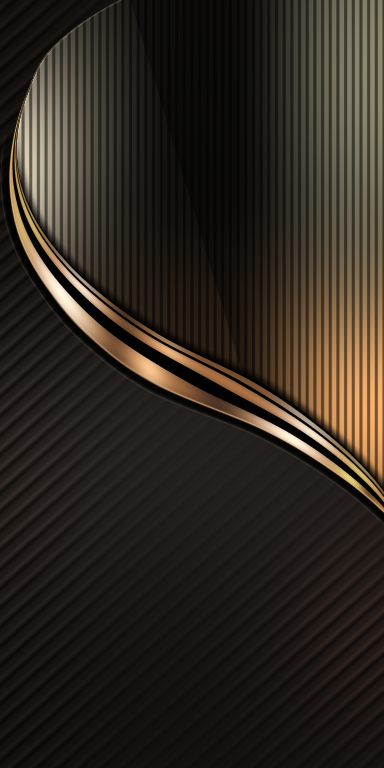
Reproduce this background procedurally as a Shadertoy shader.

```glsl
// A ribbed, softly lit panel meets a dark diagonally grooved field along an S curve.
// Two spline rails give x for each depth below the top; metal strips are drawn
// between blends of those rails, then lit by soft glints along their length.

// Rail control values, evenly spaced in depth, in canvas widths
const float KNOT_GAP = 0.125;
const float INNER[14] = float[14](0.62, 0.312, 0.137, 0.070, 0.044, 0.062, 0.130,
                                  0.250, 0.430, 0.682, 0.854, 0.980, 1.06, 1.14);
const float OUTER[14] = float[14](0.62, 0.312, 0.135, 0.067, 0.032, 0.026, 0.053,
                                  0.122, 0.230, 0.402, 0.695, 0.898, 1.042, 1.16);

const vec3 COPPER = vec3(0.64, 0.42, 0.25);
const vec3 BRONZE = vec3(0.25, 0.17, 0.12);
const vec3 CREAM  = vec3(1.00, 0.93, 0.84);
const vec3 PEACH  = vec3(0.94, 0.74, 0.54);
const vec3 CITRON = vec3(0.86, 0.78, 0.45);

float glow(float x, float center, float width) {
    float d = (x - center) / width;
    return exp(-d * d);
}

// Catmull-Rom curve: position and slope at a given depth
vec2 rail(float knots[14], float depth) {
    float k = clamp(depth / KNOT_GAP, 0.0, 10.999);
    int i = int(k);
    float f = k - float(i);
    float a = knots[i], b = knots[i + 1], c = knots[i + 2], d = knots[i + 3];
    float c1 = 0.5 * (c - a);
    float c2 = a - 2.5 * b + 2.0 * c - 0.5 * d;
    float c3 = 0.5 * (d - a) + 1.5 * (b - c);
    return vec2(b + f * (c1 + f * (c2 + f * c3)),
                (c1 + f * (2.0 * c2 + 3.0 * f * c3)) / KNOT_GAP);
}

// Approximate perpendicular distance, positive to the right of the rail
float side(float x, vec2 r) {
    return (x - r.x) / sqrt(1.0 + r.y * r.y);
}

float cover(float d, float px) {
    return clamp(d / px + 0.5, 0.0, 1.0);
}

// Coverage between two blends of the rails (0 = outer, 1 = inner)
float strip(float x, vec2 outer, vec2 inner, float lo, float hi, float px) {
    return max(cover(side(x, mix(outer, inner, lo)), px)
             - cover(side(x, mix(outer, inner, hi)), px), 0.0);
}

// Dark field with thin diagonal grooves that fade out in the middle
vec3 groovedField(vec2 p) {
    vec3 col = mix(vec3(0.072, 0.062, 0.052), vec3(0.138, 0.126, 0.115),
                   glow(p.y, 0.86, 0.42) * glow(p.x, 0.5, 0.75));
    col += vec3(0.050, 0.028, 0.026) * glow(p.x, 0.98, 0.28) * glow(p.y, 0.38, 0.35);
    col += vec3(0.028, 0.016, 0.014) * glow(p.x, 0.0, 0.28) * glow(p.y, 0.72, 0.4);
    float f = fract((p.y - 0.88 * p.x) * 20.0);
    float groove = glow(f, 0.30, 0.15);
    float lip = glow(f, 0.62, 0.15);
    float strength = 0.06 + 0.75 * glow(p.x, 0.0, 0.30)
                   + 0.75 * glow(p.x, 0.95, 0.40) * glow(p.y, 0.28, 0.35);
    return col * (1.0 + strength * (0.55 * lip - 0.60 * groove));
}

// Panel with vertical ribs, side sheens and a warm lower glow
vec3 ribbedPanel(float x, float depth, float px) {
    vec3 col = vec3(0.050, 0.048, 0.042);
    col += vec3(0.72, 0.68, 0.60) * glow(x, 0.02, 0.16) * glow(depth, 0.45, 0.33);
    col += vec3(0.19, 0.175, 0.145) * glow(x, 0.20, 0.16) * glow(depth, 0.30, 0.45);
    col += vec3(0.47, 0.455, 0.37) * smoothstep(0.60, 0.97, x) * glow(depth, 0.2, 0.65);
    col += vec3(0.115, 0.070, 0.035) * smoothstep(0.45, 0.95, depth);
    col += vec3(0.72, 0.49, 0.28) * smoothstep(0.56, 0.94, x) * glow(depth, 1.10, 0.3);
    // Slanted reflection, darker just beyond its edge
    float slant = x - 0.34 - 0.30 * depth;
    col *= 1.0 - 0.40 * cover(slant, px) * exp(-max(slant, 0.0) * 7.0);
    float rib = 0.5 + 0.5 * cos(6.28318 * x * 50.0);
    return col * mix(1.08, 0.50, smoothstep(0.35, 0.95, rib));
}

// Wide lower metal strip
vec3 lowerMetal(float x) {
    vec3 col = mix(COPPER, CREAM, glow(x, 0.16, 0.08));
    col = mix(col, CITRON, 0.6 * glow(x, 0.05, 0.03));
    col = mix(col, BRONZE, 0.5 * glow(x, 0.30, 0.04));
    col = mix(col, PEACH, glow(x, 0.39, 0.045));
    col = mix(col, BRONZE, 0.9 * glow(x, 0.57, 0.08));
    col = mix(col, CREAM, glow(x, 0.76, 0.09));
    col = mix(col, CITRON, glow(x, 0.91, 0.04));
    return mix(col, BRONZE, 0.6 * glow(x, 0.96, 0.02));
}

// Narrow upper metal strips
vec3 upperMetal(float x) {
    vec3 col = mix(COPPER, CITRON, 0.7 * glow(x, 0.08, 0.05));
    col = mix(col, CREAM, 0.85 * glow(x, 0.21, 0.06));
    col = mix(col, BRONZE, 0.55 * glow(x, 0.33, 0.04));
    col = mix(col, PEACH, 0.8 * glow(x, 0.44, 0.05));
    col = mix(col, CREAM, 0.9 * glow(x, 0.81, 0.08));
    return mix(col, CITRON, 0.8 * glow(x, 0.94, 0.05));
}

void mainImage(out vec4 fragColor, in vec2 fragCoord) {
    vec2 p = fragCoord / iResolution.xy * vec2(1.0, 2.0);
    float px = 2.0 / iResolution.y;
    float depth = 2.0 - p.y;
    vec2 inner = rail(INNER, depth), outer = rail(OUTER, depth);
    float dIn = side(p.x, inner), dOut = side(p.x, outer);
    float band = smoothstep(0.30, 0.50, depth);

    // Field, with a cast shadow and a faint rim beside the band
    vec3 col = groovedField(p);
    col *= 1.0 - 0.85 * band * smoothstep(-0.024, -0.012, dOut);
    col += 0.07 * band * glow(dOut, -0.022, 0.002);

    // Panel, shaded where it tucks behind the band
    vec3 panel = ribbedPanel(p.x, depth, px);
    panel *= mix(1.0, smoothstep(-0.004, 0.026, dIn), 0.85 * band);
    panel += vec3(0.20, 0.19, 0.16) * (1.0 - band) * glow(dIn, 0.0, 0.003);
    col = mix(col, panel, cover(dIn, px));

    // Black band body and its metal strips
    col = mix(col, vec3(0.012, 0.009, 0.007), strip(p.x, outer, inner, 0.0, 1.0, px));
    float across = clamp((p.x - outer.x) / max(inner.x - outer.x, 0.001), 0.0, 1.0);
    vec3 low = lowerMetal(p.x) * (0.85 + 0.20 * glow(across, 0.2, 0.15));
    vec3 high = upperMetal(p.x) * (0.80 + 0.25 * glow(across, 0.70, 0.1));
    col = mix(col, low, strip(p.x, outer, inner, 0.02, 0.34, px));
    col = mix(col, high, strip(p.x, outer, inner, 0.59, 0.79, px));
    col = mix(col, high * 0.9, strip(p.x, outer, inner, 0.85, 0.95, px));
    col = mix(col, PEACH, 0.65 * band * glow(dOut, 0.002, 0.0025));
    fragColor = vec4(col, 1.0);
}
```
